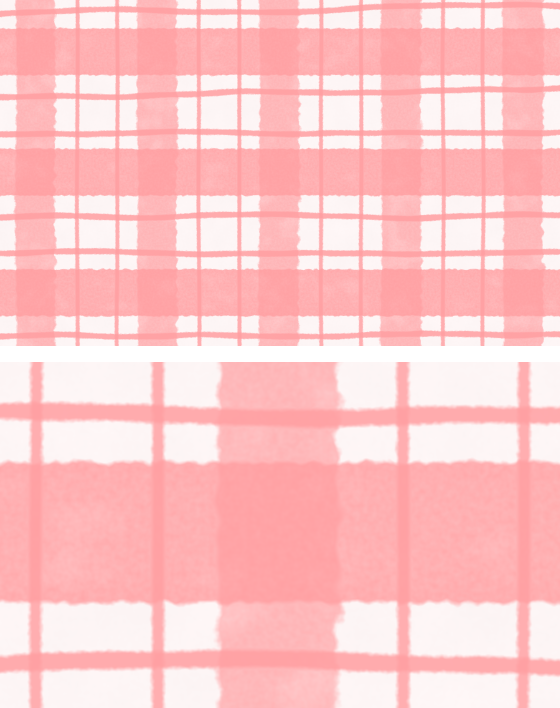
Top: the whole. Bottom: its middle third, enlarged.
This pattern is drawn by a Shadertoy shader. Its source:

```glsl
// Hand-painted pink gingham: broad translucent bands crossing on pale paper, each
// flanked by a pair of thin wavering lines. Bands are repeated by cell, their edges
// and paint density are disturbed by gradient noise, and layers blend like washes.

vec2 randomGradient(vec2 lattice) {
    vec3 h = fract(lattice.xyx * vec3(0.1031, 0.1030, 0.0973));
    h += dot(h, h.yzx + 33.33);
    float angle = 6.2832 * fract((h.x + h.y) * h.z);
    return vec2(cos(angle), sin(angle));
}

// Gradient noise, roughly -0.7 to 0.7
float noise(vec2 p) {
    vec2 i = floor(p), f = p - i;
    vec2 w = f * f * f * (f * (f * 6.0 - 15.0) + 10.0);
    vec2 e = vec2(1.0, 0.0);
    float a = dot(randomGradient(i), f);
    float b = dot(randomGradient(i + e.xy), f - e.xy);
    float c = dot(randomGradient(i + e.yx), f - e.yx);
    float d = dot(randomGradient(i + e.xx), f - e.xx);
    return mix(mix(a, b, w.x), mix(c, d, w.x), w.y);
}

// Soft inside mask of a signed distance
float mask(float dist, float softness) {
    return 1.0 - smoothstep(-softness, softness, dist);
}

void mainImage(out vec4 fragColor, in vec2 fragCoord) {
    // One unit per repeat, y running down, band centres on whole numbers
    vec2 canvas = vec2(fragCoord.x, iResolution.y - fragCoord.y) / iResolution.y;
    vec2 pos = canvas * vec2(2.838, 2.873) - vec2(0.29, 0.43);
    vec2 cell = floor(pos + 0.5);
    vec2 local = pos - cell;
    vec2 side = step(0.0, local);
    float soft = max(0.008, 2.2 / iResolution.y);

    // Paint texture: fine grain and broad dry patches
    float grain = noise(pos * 48.0) + 0.6 * noise(pos * 85.0 + 9.0);
    float patches = noise(pos * 4.0 + 3.7) + 0.6 * noise(pos * 11.0);
    float dry = smoothstep(-0.1, 0.6, patches);

    // Vertical bands, more ragged along their right edge
    float drift = 0.02 * noise(vec2(pos.y * 1.1 + 0.3, cell.x * 7.3 + side.x * 2.6 + 0.5));
    float ragged = mix(0.016, 0.032, side.x) * noise(pos * vec2(13.0, 17.0) + 5.0);
    float columnDist = abs(local.x) - 0.162 + drift + ragged + 0.006 * grain;
    float column = mask(columnDist, soft * 1.3);
    column *= 0.71 - 0.11 * dry + 0.08 * grain;

    // Horizontal bands, straighter, with small scallops and denser rims
    float scallop = 0.014 * noise(pos * vec2(27.0, 12.0) + 2.0);
    float rowDist = abs(local.y) - 0.194 + scallop + 0.004 * grain;
    float row = mask(rowDist, soft);
    float rim = smoothstep(0.1, 0.19, abs(local.y));
    row *= 0.80 - 0.09 * dry * (1.0 - rim) + 0.03 * rim + 0.09 * grain;

    // Thin upright lines, nearly straight
    float lean = 0.012 * noise(vec2(pos.y * 0.9 + 0.4, cell.x * 5.7 + side.x * 2.4 + 0.5));
    float uprightDist = abs(abs(local.x - 0.0085 + lean) - 0.3365) - 0.016;
    float upright = 0.82 * mask(uprightDist + 0.004 * grain, soft);

    // Thicker level lines that wave, tilting most in the top row
    float seed = cell.y * 6.3 + side.y * 2.7 + 0.4;
    float wave = 0.05 * noise(vec2(pos.x * 0.75 + 0.2, seed))
               + 0.016 * noise(vec2(pos.x * 2.1, seed + 40.0));
    float tilt = 0.014 * (pos.x - 0.8) / (1.0 + 4.0 * cell.y * cell.y);
    float levelDist = abs(abs(local.y - 0.016 + wave + tilt) - 0.343) - 0.024;
    levelDist += 0.006 * noise(vec2(pos.x * 5.0, seed)) + 0.004 * grain;
    float level = 0.85 * mask(levelDist, soft);

    // Translucent layers leave less paper showing wherever they overlap
    vec3 paper = vec3(0.992, 0.962, 0.962) + 0.008 * patches + 0.004 * grain;
    vec3 ink = vec3(1.0, 0.62, 0.63);
    float bare = (1.0 - column) * (1.0 - row) * (1.0 - upright) * (1.0 - level);
    fragColor = vec4(mix(ink, paper, bare), 1.0);
}
```
